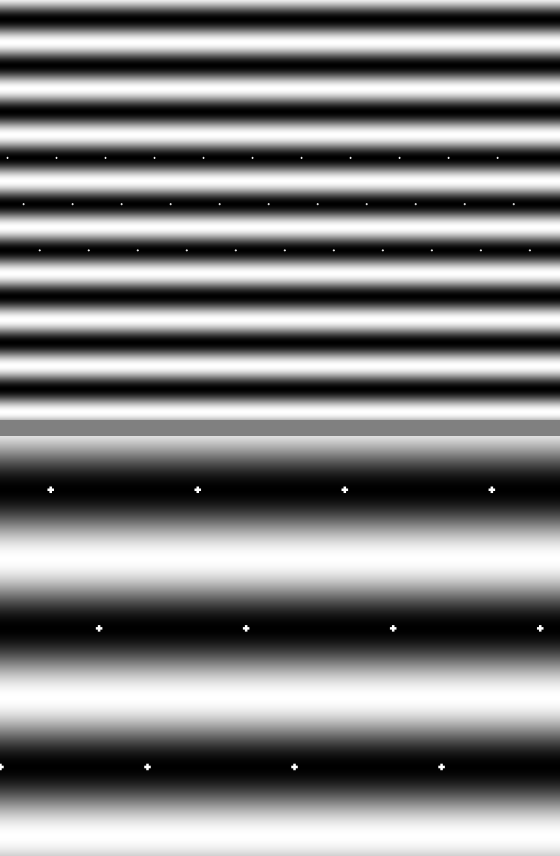
Top: the whole. Bottom: its middle third, enlarged.
Reproduce this pattern procedurally as a WebGL 1 fragment shader.

```glsl
precision highp float;
// Soft horizontal black and white waves, with three staggered rows of tiny white crosses.

uniform vec2 u_resolution;

// Share of a pixel covered by a centred span, along one axis.
float spanCoverage(float x, float halfWidth, float pixel) {
  float low = max(x - 0.5 * pixel, -halfWidth);
  float high = min(x + 0.5 * pixel, halfWidth);
  return max(high - low, 0.0) / pixel;
}

// Union of a horizontal and a vertical bar.
float crossCoverage(vec2 p, float pixel) {
  vec2 arm = vec2(spanCoverage(p.x, 0.0026, pixel), spanCoverage(p.y, 0.0026, pixel));
  vec2 core = vec2(spanCoverage(p.x, 0.001, pixel), spanCoverage(p.y, 0.001, pixel));
  return arm.x * core.y + core.x * arm.y - core.x * core.y;
}

void main() {
  // Canvas height is one unit.
  float pixel = 1.0 / u_resolution.y;
  vec2 p = gl_FragCoord.xy * pixel;

  // Sinusoidal bands, counted downward from the middle dark one.
  float band = (0.514 - p.y) / 0.11;
  float shade = 0.5 - 0.5 * cos(6.28318 * band);

  // Eleven crosses on each of the three middle dark bands, each row shifted right.
  float row = clamp(floor(band + 0.5), -1.0, 1.0);
  float start = 0.0563 + 0.0384 * row;
  float column = clamp(floor((p.x - start) / 0.1167 + 0.5), 0.0, 10.0);
  vec2 center = vec2(start + 0.1167 * column, 0.514 - 0.11 * row);
  shade = mix(shade, 1.0, crossCoverage(p - center, pixel));

  gl_FragColor = vec4(vec3(shade), 1.0);
}
```
